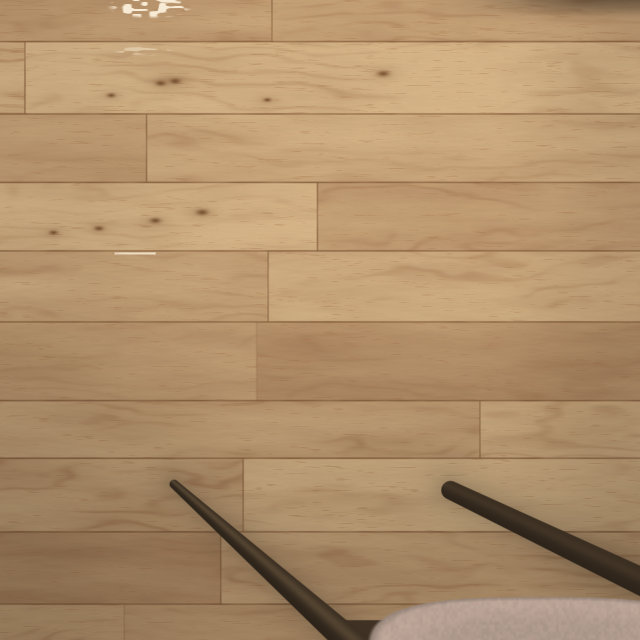
Write a WebGL 2 fragment shader that draws this texture.

```glsl
#version 300 es
precision highp float;
uniform vec2 u_resolution;
out vec4 outColor;

const vec3 LIGHT_OAK = vec3(0.835, 0.705, 0.530);
const vec3 DARK_OAK = vec3(0.690, 0.535, 0.385);
const vec3 GRAIN = vec3(0.600, 0.420, 0.275);
const vec3 SEAM = vec3(0.530, 0.375, 0.240);
const vec3 KNOT = vec3(0.400, 0.240, 0.120);
const vec3 LEG = vec3(0.225, 0.178, 0.130);
const vec3 LEG_LIT = vec3(0.360, 0.295, 0.210);
const vec3 FABRIC = vec3(0.700, 0.615, 0.565);
const vec3 GLINT = vec3(1.0, 0.96, 0.88);
const float SEAM_HALF = 0.0012;
const int ROWS = 10;
const int KNOTS = 9;

// Heights of the seams between rows, from the top down
const float EDGE[9] = float[9](0.935, 0.822, 0.715, 0.608, 0.497, 0.374, 0.284, 0.169, 0.056);
// Per row: joint position, tone of left plank, tone of right plank
const vec3 PLANK[10] = vec3[10](
  vec3(0.425, 0.62, 0.50), vec3(0.039, 0.15, 0.05), vec3(0.229, 0.55, 0.32),
  vec3(0.496, 0.10, 0.55), vec3(0.419, 0.38, 0.25), vec3(0.401, 0.55, 0.80),
  vec3(0.750, 0.50, 0.15), vec3(0.380, 0.45, 0.20), vec3(0.345, 0.85, 0.50),
  vec3(0.194, 0.50, 0.60));

float hash(vec2 p) {
  return fract(sin(dot(p, vec2(127.1, 311.7))) * 43758.5453);
}

float noise(vec2 p) {
  vec2 i = floor(p), f = fract(p);
  f = f * f * (3.0 - 2.0 * f);
  return mix(mix(hash(i), hash(i + vec2(1, 0)), f.x),
             mix(hash(i + vec2(0, 1)), hash(i + vec2(1, 1)), f.x), f.y);
}

float fbm(vec2 p) {
  float sum = 0.0, amp = 0.5;
  for (int i = 0; i < 4; i++) {
    sum += amp * noise(p);
    p = p * 2.03 + 17.3;
    amp *= 0.5;
  }
  return sum;
}

float cover(float d, float soft) {
  return 1.0 - smoothstep(-soft, soft, d);
}

// Wood of one plank: broad figure, curved growth rings, fine fibres
vec3 wood(vec2 uv, float tone, float id) {
  vec2 p = uv + vec2(id * 3.7, id * 1.9);
  float figure = fbm(p * vec2(5.0, 28.0));
  float field = p.y * 30.0 + 6.5 * fbm(p * vec2(3.2, 11.0));
  float ring = pow(0.5 + 0.5 * sin(field * 6.2832), 4.0);
  float fibre = fbm(p * vec2(28.0, 330.0));
  float strength = mix(0.12, 0.42, hash(vec2(id, 4.0))) * smoothstep(0.28, 0.65, figure);
  vec3 col = mix(LIGHT_OAK, DARK_OAK, clamp(tone + (figure - 0.47) * 0.7, 0.0, 1.2));
  col = mix(col, GRAIN, ring * strength);
  col = mix(col, GRAIN, 0.35 * smoothstep(0.52, 0.78, fibre));
  return col * (0.97 + 0.06 * fibre);
}

// Short bright dashes stacked inside an oval patch
float glint(vec2 uv, vec2 center, vec2 size) {
  vec2 q = (uv - center) / size;
  float dashes = smoothstep(0.48, 0.72, noise(uv * vec2(75.0, 260.0)));
  return dashes * (1.0 - smoothstep(0.4, 1.0, dot(q, q)));
}

// Tapered rod: x is distance, y is the side from -1 to 1
vec2 rod(vec2 p, vec2 a, vec2 b, float ra, float rb) {
  vec2 pa = p - a, ba = b - a;
  float h = clamp(dot(pa, ba) / dot(ba, ba), 0.0, 1.0);
  float r = mix(ra, rb, h);
  float side = (ba.x * pa.y - ba.y * pa.x) / (length(ba) * r);
  return vec2(length(pa - ba * h) - r, clamp(side, -1.0, 1.0));
}

vec3 paintRod(vec3 col, vec2 d, float lit, float soft) {
  float sheen = exp(-pow((d.y - 0.3) * 2.2, 2.0));
  vec3 paint = mix(LEG * (0.88 + 0.12 * d.y), LEG_LIT, sheen * lit);
  return mix(col, paint, cover(d.x, soft));
}

void main() {
  vec2 uv = gl_FragCoord.xy / u_resolution;
  float soft = 0.9 / min(u_resolution.x, u_resolution.y);

  // Find the row and the nearest seam
  int row = 0;
  float seam = 1.0;
  for (int i = 0; i < ROWS - 1; i++) {
    row += uv.y < EDGE[i] ? 1 : 0;
    seam = min(seam, abs(uv.y - EDGE[i]));
  }
  vec3 plank = PLANK[row];
  bool right = uv.x > plank.x;
  vec3 col = wood(uv, right ? plank.z : plank.y, float(row * 2) + (right ? 1.0 : 0.0));

  // Knots, scattered over the two palest rows
  for (int i = 0; i < KNOTS; i++) {
    int k = i < 5 ? 1 : 3;
    vec2 rnd = vec2(hash(vec2(i, 2.3)), hash(vec2(i, 8.1)));
    vec2 at = vec2(mix(0.06, k == 1 ? 0.95 : 0.45, rnd.x), mix(EDGE[k], EDGE[k - 1], 0.15 + 0.7 * rnd.y));
    vec2 q = (uv - at) / (vec2(0.009, 0.0045) * (0.6 + 0.7 * rnd.y));
    col = mix(col, KNOT, 0.65 * exp(-dot(q, q)) + 0.12 * exp(-dot(q, q) * 0.12));
  }

  // Seams and butt joints
  float joint = abs(uv.x - plank.x);
  float wear = 0.6 + 0.35 * noise(uv * 35.0);
  col = mix(col, SEAM, cover(seam - SEAM_HALF, soft) * wear);
  col = mix(col, SEAM, cover(joint - SEAM_HALF, soft) * wear * (row == 5 || row == 9 ? 0.35 : 0.8));

  // Room light, corner shade and reflections
  col *= mix(0.84, 1.0, smoothstep(0.05, 0.65, uv.y));
  col *= 1.0 - 0.10 * (1.0 - smoothstep(0.0, 0.45, uv.x)) * (1.0 - 0.5 * uv.y);
  col *= 1.0 - 0.08 * smoothstep(0.75, 1.0, uv.x);
  col *= 1.0 - 0.35 * smoothstep(0.965, 1.0, uv.y) * smoothstep(0.65, 0.95, uv.x);
  float shine = glint(uv, vec2(0.235, 0.99), vec2(0.07, 0.02));
  shine += 0.4 * glint(uv, vec2(0.225, 0.92), vec2(0.05, 0.008));
  shine += cover(max(abs(uv.x - 0.211) - 0.032, abs(uv.y - 0.604) - 0.0016), soft) * wear;
  col = mix(col, GLINT, clamp(shine, 0.0, 0.9));

  // Chair: soft shadow, legs, bracket, seat
  vec2 legA = rod(uv, vec2(0.272, 0.2435), vec2(0.555, -0.01), 0.007, 0.023);
  vec2 legB = rod(uv, vec2(0.704, 0.234), vec2(1.02, 0.083), 0.0145, 0.022);
  col *= 1.0 - 0.14 * exp(-max(min(legA.x, legB.x), 0.0) * 45.0);
  col = mix(col, LEG * 1.1, cover(max(abs(uv.x - 0.58) - 0.045, uv.y - 0.031), soft));
  col = paintRod(col, legA, 0.75, soft);
  col = paintRod(col, legB, 0.30, soft);
  vec2 s = abs(uv - vec2(0.846, -0.02)) / vec2(0.27, 0.087);
  float seat = (pow(s.x * s.x * s.x + s.y * s.y * s.y, 1.0 / 3.0) - 1.0) * 0.087;
  float weave = noise(uv * vec2(240.0, 190.0)) - 0.5;
  vec3 cloth = FABRIC * (0.97 + 0.07 * weave + 0.07 * smoothstep(-0.05, -0.008, seat));
  cloth *= 1.0 - 0.18 * smoothstep(-0.007, 0.0, seat);
  col = mix(col, cloth, cover(seat, soft));

  outColor = vec4(col, 1.0);
}
```
